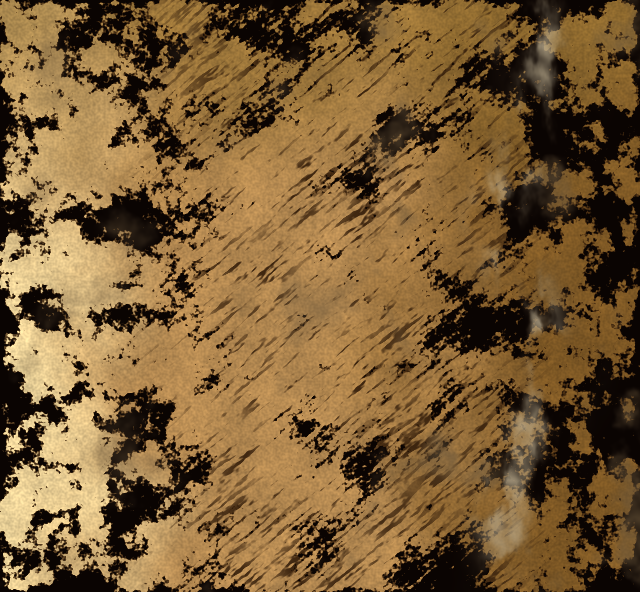
A Shadertoy shader for this texture:

```glsl
// Worn gold leaf over black lacquer, with crumbly patches, diagonal scratches and pale smoke.

float hash(vec2 cell) {
    vec3 v = fract(cell.xyx * 0.1031);
    v += dot(v, v.yzx + 33.33);
    return fract((v.x + v.y) * v.z);
}

float cornerSlope(vec2 cell, vec2 offset) {
    float angle = 6.2832 * hash(cell);
    return dot(vec2(cos(angle), sin(angle)), offset);
}

// Gradient noise, roughly -0.7 to 0.7
float noise(vec2 p) {
    p += 40.0;
    vec2 i = floor(p), f = fract(p);
    vec2 w = f * f * f * (f * (f * 6.0 - 15.0) + 10.0);
    vec2 e = vec2(1.0, 0.0);
    return mix(mix(cornerSlope(i, f), cornerSlope(i + e, f - e), w.x),
               mix(cornerSlope(i + e.yx, f - e.yx), cornerSlope(i + 1.0, f - 1.0), w.x), w.y);
}

float fbm(vec2 p) {
    float sum = 0.0, amplitude = 0.5;
    for (int i = 0; i < 5; i++) {
        sum += amplitude * noise(p);
        p = mat2(1.6, 1.2, -1.2, 1.6) * p + 7.3;
        amplitude *= 0.5;
    }
    return sum;
}

// Short thin strokes rising to the right
float strokes(vec2 p) {
    vec2 q = mat2(0.77, -0.64, 0.64, 0.77) * p;
    q.y += 0.004 * noise(q * 13.0);
    return 0.6 * noise(q * vec2(13.0, 95.0)) + 0.55 * noise(q * vec2(24.0, 170.0) + 9.0)
         + 0.3 * noise(q * vec2(90.0, 210.0));
}

// Leaf colour: cream at the left, tan in the middle, ochre at the right
vec3 leafColour(vec2 uv, vec2 p) {
    float drift = 0.25 * fbm(p * 4.0);
    float cream = (1.0 - smoothstep(0.0, 0.3, uv.x + drift)) * (1.0 - 0.75 * smoothstep(0.45, 0.95, uv.y));
    vec3 leaf = mix(vec3(0.71, 0.54, 0.32), vec3(0.50, 0.35, 0.145), smoothstep(0.52, 0.86, uv.x + drift));
    leaf = mix(leaf, vec3(0.57, 0.43, 0.19), 0.75 * smoothstep(0.6, 1.0, uv.y + drift));
    leaf = mix(leaf, vec3(0.94, 0.84, 0.61), cream);
    float grain = 0.14 * noise(p * 230.0) + 0.1 * noise(p * 97.0 + 4.0) + 0.25 * fbm(p * 11.0);
    return leaf * (1.0 + grain);
}

void mainImage(out vec4 fragColor, in vec2 fragCoord) {
    vec2 uv = fragCoord / iResolution.xy;
    vec2 p = fragCoord / iResolution.y;
    float stroke = strokes(p);
    float band = smoothstep(0.15, 0.4, uv.x) * (1.0 - smoothstep(0.74, 0.9, uv.x));
    vec3 colour = leafColour(uv, p);

    // Brown scratches where the leaf was rubbed thin, gathered in loose swarms
    float swarm = fbm(p * 5.0 + 3.0);
    float scratch = band * smoothstep(0.1, 0.36, stroke + 0.75 * swarm);
    float scratchDepth = 0.68 + 0.9 * noise(p * 19.0 + 8.0);
    colour = mix(colour, vec3(0.22, 0.13, 0.05), scratch * clamp(scratchDepth, 0.3, 0.95));

    // Missing leaf: clusters broken up by round dabs and fine crumbs
    vec2 w = p + 0.014 * vec2(noise(p * 17.0), noise(p * 17.0 + 31.0));
    float loss = 0.46 * noise(w * 6.3 + 1.7)
               + mix(0.52, 0.46, band) * noise(w * 12.0 + 5.0)
               + mix(0.46, 0.2, band) * noise(w * 27.0)
               + mix(0.3, 0.18, band) * noise(p * 59.0)
               + 0.22 * noise(p * 121.0 + 2.0) + 0.16 * noise(p * 233.0);
    loss += 0.36 * band * stroke;

    // Leaf survives best in the centre, least at the right and the rim
    vec2 d = (uv - vec2(0.46, 0.46)) / vec2(0.22, 0.32);
    vec2 rim = min(uv, 1.0 - uv);
    float edge = min(rim.x, rim.y) + 0.014 * noise(p * 14.0);
    float limit = 0.1 + 0.27 * exp(-dot(d, d)) - 0.1 * smoothstep(0.7, 0.92, uv.x)
                - 0.04 * (1.0 - smoothstep(0.1, 0.3, uv.x))
                - 0.25 * (1.0 - smoothstep(0.0, 0.012, edge));
    float bare = loss - limit;
    colour = mix(colour, vec3(0.25, 0.15, 0.055), 0.85 * smoothstep(-0.07, 0.0, bare));
    colour = mix(colour, vec3(0.04, 0.016, 0.008), smoothstep(-0.01, 0.07, bare));

    // Smoky veil: a wandering column at the right, fainter wisps elsewhere
    float axis = 0.82 + 0.1 * noise(vec2(2.0, uv.y * 4.0));
    float offAxis = (uv.x - axis) / 0.05;
    float cloud = fbm(p * vec2(11.0, 6.0) + 12.0);
    float column = exp(-offAxis * offAxis) * smoothstep(-0.08, 0.18, cloud);
    float wisps = smoothstep(0.1, 0.32, fbm(p * 7.0 + 23.0)) * mix(0.4, 0.65, smoothstep(0.4, 0.7, uv.x));
    float veil = clamp(0.8 * column + wisps, 0.0, 0.8);
    vec3 smoke = mix(vec3(0.42, 0.34, 0.23), vec3(0.74, 0.68, 0.56), smoothstep(0.0, 0.7, column));
    colour = mix(colour, smoke, veil * (0.75 + 0.5 * noise(p * 45.0)));

    fragColor = vec4(clamp(colour, 0.0, 1.0), 1.0);
}
```
